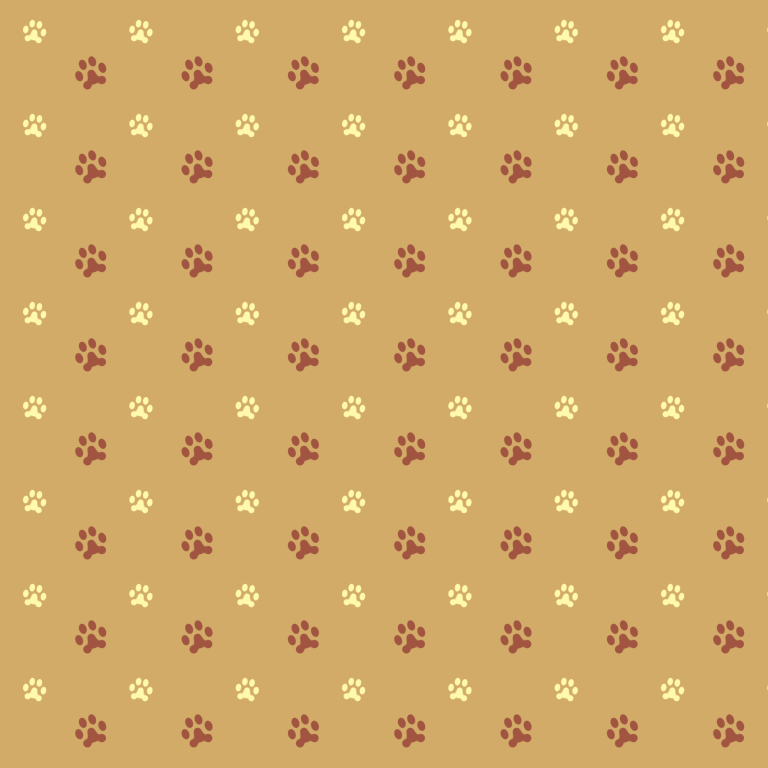
This pattern is drawn by a Shadertoy shader. Its source:

```glsl
// Two interleaved grids of paw prints on tan: large russet paws leaning left,
// small cream paws leaning right. One upright paw distance function, built from
// ellipses and blended circles, is turned, scaled and repeated for both grids.

float ellipse(vec2 p, vec2 radii) {
    float k = length(p / radii);
    return k * (k - 1.0) / max(length(p / (radii * radii)), 1e-4);
}

float smoothMin(float a, float b, float k) {
    float h = max(k - abs(a - b), 0.0) / k;
    return min(a, b) - 0.25 * k * h * h;
}

// Upright paw, about two units across, mirrored about its vertical axis
float paw(vec2 p) {
    p.x = abs(p.x);

    // Toes
    vec2 toeRadii = vec2(0.245, 0.34);
    float toes = min(ellipse(p - vec2(0.80, 0.11), toeRadii),
                     ellipse(p - vec2(0.325, 0.725), toeRadii));

    // Pad: rounded tip, body and two lower lobes
    float tip = length(p) - 0.25;
    float body = length(p - vec2(0.0, -0.37)) - 0.35;
    float lobe = length(p - vec2(0.50, -0.63)) - 0.27;
    float pad = smoothMin(smoothMin(tip, body, 0.2), lobe, 0.2);

    return min(toes, pad);
}

// Coverage of a grid of paws; origin is the centre of any one of them
float pawGrid(vec2 uv, vec2 origin, float size, float angle) {
    vec2 pitch = vec2(0.13845, 0.1224);
    vec2 p = uv - origin;
    p -= pitch * round(p / pitch);

    float c = cos(angle), s = sin(angle);
    p = vec2(c * p.x + s * p.y, c * p.y - s * p.x);

    float dist = paw(p / size) * size;
    float edge = 0.75 / iResolution.y;
    return 1.0 - smoothstep(-edge, edge, dist);
}

void mainImage(out vec4 fragColor, in vec2 fragCoord) {
    vec2 uv = fragCoord / iResolution.y;

    vec3 color = vec3(0.824, 0.672, 0.408);
    color = mix(color, vec3(0.632, 0.332, 0.250),
                pawGrid(uv, vec2(0.1189, 0.9042), 0.02, radians(20.0)));
    color = mix(color, vec3(0.995, 0.975, 0.675),
                pawGrid(uv, vec2(0.0448, 0.9580), 0.0146, radians(-10.0)));

    fragColor = vec4(color, 1.0);
}
```
